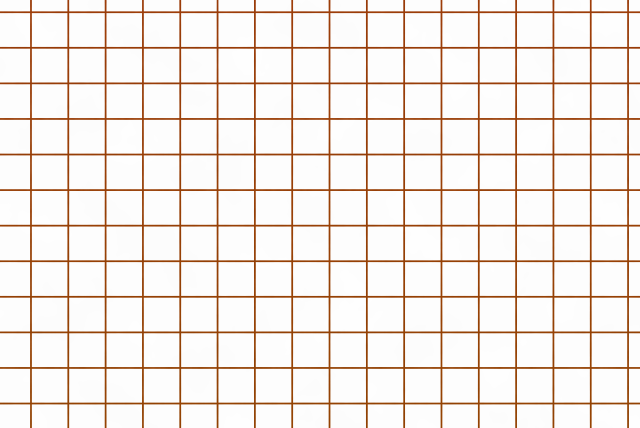
This pattern is drawn by a Shadertoy shader. Its source:

```glsl
// Thin rust-brown ruled grid on near-white paper, 17 upright and 12 level lines.
// Each axis is a repeated line distance with box-filtered edges; layered sines
// add slight ink wear, a drift in hue and faint smudges on the paper.

const vec2 PITCH = vec2(0.05831, 0.08311);      // cell size, fraction of canvas
const vec2 FIRST_LINE = vec2(0.0484, 0.0572);   // first line from the lower left
const float LINE_WIDTH = 0.0041;                // fraction of canvas height
const float EDGE_WEAR = 0.00022;                // width change along a line
const float INK_VARIATION = 0.06;               // tone change along and between lines
const float PAPER_MOTTLE = 0.005;
const vec3 PAPER = vec3(0.992);
const vec3 INK_LOW = vec3(0.575, 0.262, 0.012);
const vec3 INK_HIGH = vec3(0.605, 0.235, 0.035);

float hash(float n) {
    return fract(sin(n * 12.9898) * 43758.547);
}

// Layered sines, roughly -1 to 1
float waves(vec2 p) {
    float sum = 0.0;
    float weight = 0.5;
    for (int i = 0; i < 4; i++) {
        sum += weight * sin(p.x + 1.3 * sin(p.y)) * cos(p.y - 0.9 * sin(p.x * 0.7));
        p = mat2(1.6, 1.2, -1.2, 1.6) * p + 2.7;
        weight *= 0.5;
    }
    return sum;
}

// Share of a pixel covered by a line of the given width
float lineCoverage(float dist, float width, float pixel) {
    float right = min(dist + 0.5 * pixel, 0.5 * width);
    float left = max(dist - 0.5 * pixel, -0.5 * width);
    return clamp((right - left) / pixel, 0.0, 1.0);
}

void mainImage(out vec4 fragColor, in vec2 fragCoord) {
    vec2 uv = fragCoord / iResolution.xy;
    vec2 aspect = vec2(iResolution.x / iResolution.y, 1.0);
    vec2 p = uv * aspect;
    float pixel = 1.0 / iResolution.y;

    // Signed distance to the nearest line on each axis
    vec2 cell = (uv - FIRST_LINE) / PITCH;
    vec2 lineId = floor(cell + 0.5);
    vec2 dist = (cell - lineId) * PITCH * aspect;

    // Uneven ink edges
    vec2 wear = vec2(waves(vec2(p.y * 90.0, lineId.x * 3.1)),
                     waves(vec2(p.x * 90.0, lineId.y * 2.3 + 7.0)));
    vec2 width = LINE_WIDTH + EDGE_WEAR * wear;
    float upright = lineCoverage(dist.x, width.x, pixel);
    float level = lineCoverage(dist.y, width.y, pixel);
    float coverage = 1.0 - (1.0 - upright) * (1.0 - level);

    // Ink tone by line, along the line and up the sheet
    float lineTone = upright > level ? hash(lineId.x + 3.0) : hash(lineId.y + 41.0);
    float tone = 0.5 * (lineTone - 0.5) + 0.5 * waves(p * 55.0);
    vec3 ink = mix(INK_LOW, INK_HIGH, uv.y) * (1.0 + INK_VARIATION * tone);

    // Faint smudges
    vec3 paper = PAPER + PAPER_MOTTLE * waves(p * 14.0);

    fragColor = vec4(clamp(mix(paper, ink, coverage), 0.0, 1.0), 1.0);
}
```
